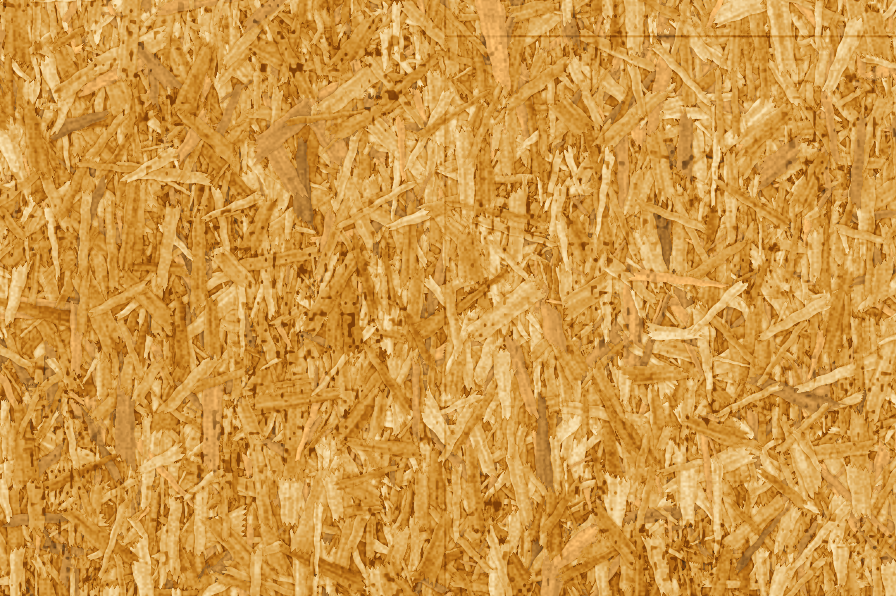
Reproduce this texture procedurally as a WebGL 1 fragment shader.

```glsl
precision highp float;
uniform vec2 u_resolution;

#define LAYERS 17
#define STRAND_CELL 0.085
#define SLIVER_CELL 0.036
#define TONE_MEAN 0.60
#define TONE_SPREAD 0.70
#define SHADOW_DEPTH 0.26
#define SHADOW_REACH 0.006
#define GRAIN 0.42
#define MOTTLE 0.34
#define CREVICE 0.75

const vec3 CRACK = vec3(0.50, 0.25, 0.03);
const vec3 DEEP = vec3(0.72, 0.43, 0.08);
const vec3 AMBER = vec3(0.80, 0.54, 0.16);
const vec3 HONEY = vec3(0.85, 0.62, 0.27);
const vec3 STRAW = vec3(0.88, 0.69, 0.38);
const vec3 CREAM = vec3(0.92, 0.77, 0.51);
const vec3 PALE = vec3(0.98, 0.89, 0.70);
const vec3 WEATHERED = vec3(0.77, 0.54, 0.26);

vec4 hash4(vec2 p) {
  vec4 q = fract(p.xyxy * vec4(0.1031, 0.1030, 0.0973, 0.1099));
  q += dot(q, q.wzxy + 33.33);
  return fract((q.xxyz + q.yzzw) * q.zywx);
}

float noise(vec2 p) {
  vec2 i = floor(p), f = fract(p);
  f = f * f * (3.0 - 2.0 * f);
  float low = mix(hash4(i).x, hash4(i + vec2(1.0, 0.0)).x, f.x);
  float high = mix(hash4(i + vec2(0.0, 1.0)).x, hash4(i + 1.0).x, f.x);
  return mix(low, high, f.y);
}

// Tone 0..1 runs from deep orange to cream, with cracks and glints beyond
vec3 woodRamp(float t) {
  vec3 c = mix(CRACK, DEEP, clamp((t + 0.35) / 0.45, 0.0, 1.0));
  c = mix(c, AMBER, clamp((t - 0.1) / 0.2, 0.0, 1.0));
  c = mix(c, HONEY, clamp((t - 0.3) / 0.2, 0.0, 1.0));
  c = mix(c, STRAW, clamp((t - 0.5) / 0.2, 0.0, 1.0));
  c = mix(c, CREAM, clamp((t - 0.7) / 0.2, 0.0, 1.0));
  return mix(c, PALE, clamp((t - 0.9) / 0.3, 0.0, 1.0));
}

// Lays one scattered layer of strands over the tone;
// wood keeps the top strand's local position (xy) and seed (z)
void layStrands(vec2 p, float cell, float layer, float density,
                float px, inout float tone, inout vec3 wood) {
  vec2 g = p / cell + hash4(vec2(layer, 7.0)).xy * 40.0;
  vec2 home = floor(g);
  for (int y = -1; y <= 1; y++) {
    for (int x = -1; x <= 1; x++) {
      vec2 id = home + vec2(float(x), float(y));
      vec4 place = hash4(id + layer * 17.3);
      vec4 look = hash4(id + layer * 31.7 + 90.0);
      if (look.w > density) continue;

      // Mostly upright, a few lying across
      float s = place.z * 2.0 - 1.0;
      float angle = 0.32 * s + 1.2 * s * s * s;
      float ca = cos(angle), sa = sin(angle);
      vec2 q = (g - id - place.xy) * cell;
      q = vec2(ca * q.x + sa * q.y, ca * q.y - sa * q.x);

      // Tapered strip with slanted, slightly ragged ends
      float halfLength = cell * mix(0.40, 0.92, place.w);
      float halfWidth = cell * mix(0.06, 0.22, look.x * look.x);
      halfWidth *= 1.0 + (look.y - 0.5) * q.y / halfLength;
      float ragged = 0.04 * cell * sin(q.x / cell * 60.0 + look.z * 40.0);
      float bowed = 0.012 * cell * sin(q.y / cell * 14.0 + look.y * 40.0);
      float d = max(abs(q.x + bowed) - halfWidth,
                    abs(q.y + q.x * (look.z - 0.5) * 2.0) - halfLength + ragged);

      float mask = 1.0 - smoothstep(-0.7 * px, 0.7 * px, d);
      float shade = 1.0 - smoothstep(0.0, SHADOW_REACH, max(d, 0.0));
      float lit = 0.07 * clamp(-q.x / max(halfWidth, 0.0005), -1.0, 1.0);
      float face = TONE_MEAN + TONE_SPREAD * (look.y - 0.5) + lit;
      tone = mix(tone - SHADOW_DEPTH * shade * shade, face, mask);
      if (mask > 0.5) wood = vec3(q, look.z);
    }
  }
}

void main() {
  float px = 1.0 / u_resolution.y;
  vec2 p = gl_FragCoord.xy * px;
  float aspect = u_resolution.x * px;
  float patches = smoothstep(0.35, 0.75, noise(p * 11.0 + 5.0));

  // Broad strands, with every third layer made of slivers
  float tone = 0.25;
  vec3 wood = vec3(p, 0.3);
  for (int i = 0; i < LAYERS; i++) {
    float layer = float(i) + 1.0;
    bool slivers = mod(layer, 3.0) < 0.5;
    float cell = slivers ? SLIVER_CELL : STRAND_CELL;
    float density = slivers ? 0.25 + 0.65 * patches : 0.85;
    layStrands(p, cell, layer, density, px, tone, wood);
  }

  // Fibres along each strand, surface mottle and dark pits
  vec2 fibre = wood.xy + wood.z * 9.0;
  tone += GRAIN * (noise(fibre * vec2(230.0, 20.0)) - 0.5);
  tone += 0.5 * GRAIN * (noise(fibre * vec2(100.0, 9.0)) - 0.5);
  tone += MOTTLE * (noise(p * 250.0) - 0.5);
  float pits = smoothstep(0.70, 0.92, noise(p * vec2(150.0, 110.0) + 31.0));
  tone -= CREVICE * pits * (0.25 + 0.75 * patches);

  // Broad unevenness, richer towards the foot of the board
  tone += 0.14 * (noise(p * 4.0) - 0.5) + 0.10 * (p.y - 0.5);

  // Panel joints
  float upright = 1.0 - smoothstep(0.0007, 0.0028, abs(p.x - 0.497 * aspect));
  float level = 1.0 - smoothstep(0.0007, 0.0028, abs(p.y - 0.939));
  level *= step(0.497 * aspect, p.x);
  tone -= 0.45 * upright * noise(vec2(3.0, p.y * 30.0));
  tone -= 0.60 * level * (0.4 + 0.6 * noise(vec2(p.x * 20.0, 8.0)));

  vec3 color = woodRamp(tone);
  float weathered = 0.7 * step(0.88, wood.z);
  color = mix(color, WEATHERED * (0.75 + 0.5 * tone), weathered);
  gl_FragColor = vec4(color, 1.0);
}
```
